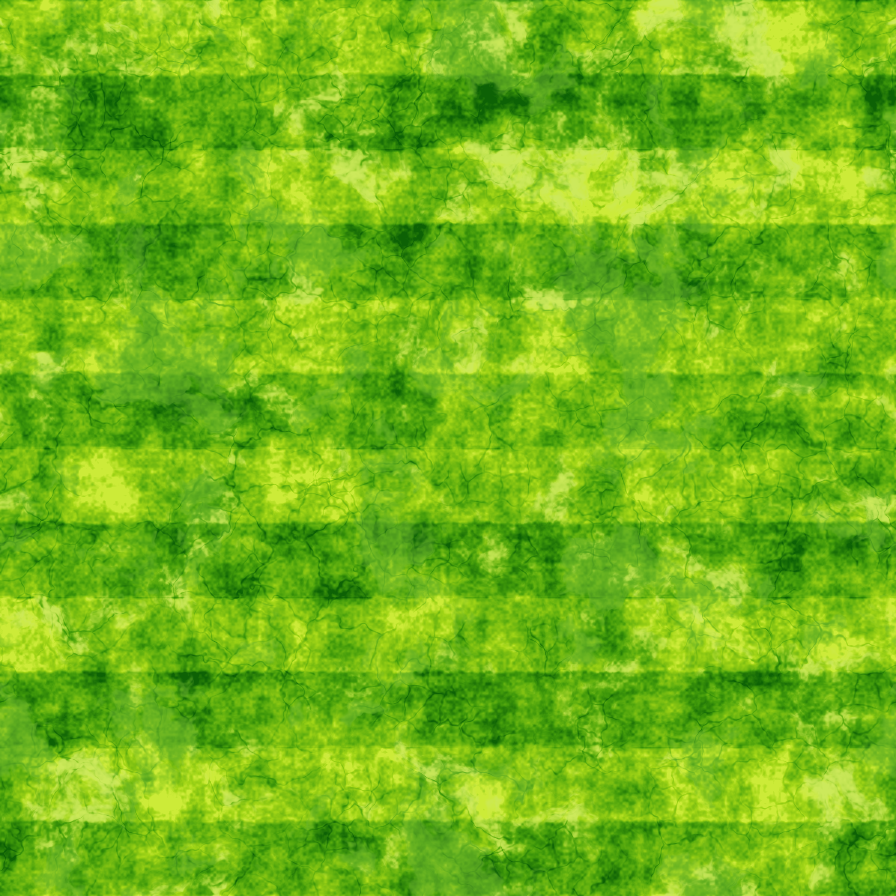
Reproduce this texture procedurally as a Shadertoy shader.

```glsl
// Mown-lawn stripes on crumpled, dyed cloth: six pairs of light and dark green bands.
// One tone value sums bands, blotches, threads, grain and creases, then picks a
// colour from a ramp. All noise wraps at the canvas border, so the result tiles.

const float STRIPE_PAIRS = 6.0;
const float BAND_CONTRAST = 1.5;    // tone steps between light and dark bands
const float EDGE_SOFTNESS = 0.014;  // in stripe periods
const float EDGE_WOBBLE = 0.03;
const float BASE_TONE = 3.55;
const float BLOTCH_AMOUNT = 5.5;
const float MOTTLE_AMOUNT = 5.5;
const float THREAD_AMOUNT = 0.8;
const float GRAIN_AMOUNT = 1.5;
const float CREASE_AMOUNT = 1.2;
const vec3 BLEACH = vec3(0.80, 0.91, 0.40);
const vec3 VEIL = vec3(0.46, 0.73, 0.20);

const int RAMP_SIZE = 7;
const vec3 RAMP[RAMP_SIZE] = vec3[](
    vec3(0.05, 0.38, 0.02), vec3(0.15, 0.49, 0.03), vec3(0.25, 0.60, 0.04),
    vec3(0.38, 0.69, 0.06), vec3(0.51, 0.76, 0.07), vec3(0.64, 0.84, 0.09),
    vec3(0.80, 0.92, 0.22));

float hash(vec2 cell, float seed) {
    vec3 p = fract(vec3(cell.xyx + seed * 17.3) * vec3(0.1031, 0.1030, 0.0973));
    p += dot(p, p.yzx + 33.33);
    return fract((p.x + p.y) * p.z);
}

// Value noise with the given number of cells across and down
float noise(vec2 uv, vec2 cells, float seed) {
    vec2 p = uv * cells, i = floor(p), f = fract(p);
    f = f * f * (3.0 - 2.0 * f);
    vec2 a = mod(i, cells), b = mod(i + 1.0, cells);
    return mix(mix(hash(a, seed), hash(vec2(b.x, a.y), seed), f.x),
               mix(hash(vec2(a.x, b.y), seed), hash(b, seed), f.x), f.y);
}

float fbm(vec2 uv, float cells, float seed) {
    float sum = 0.0, weight = 1.0, total = 0.0;
    for (int i = 0; i < 5; i++) {
        sum += weight * noise(uv, vec2(cells), seed + float(i));
        total += weight;
        weight *= 0.62;
        cells *= 2.0;
    }
    return sum / total;
}

// Thin lines along the borders of scattered cells
float creases(vec2 uv, float cells, float width, float seed) {
    vec2 p = uv * cells, i = floor(p);
    float nearest = 9.0, second = 9.0;
    for (int y = -1; y <= 1; y++)
    for (int x = -1; x <= 1; x++) {
        vec2 c = i + vec2(x, y), w = mod(c, cells);
        float d = length(c + vec2(hash(w, seed), hash(w, seed + 5.0)) - p);
        second = min(second, max(nearest, d));
        nearest = min(nearest, d);
    }
    return 1.0 - smoothstep(0.0, width, second - nearest);
}

// Woven streaks running both ways
float threads(vec2 uv, float along, float across, float seed) {
    return noise(uv, vec2(across, along), seed)
         + noise(uv, vec2(along, across), seed + 1.0) - 1.0;
}

void mainImage(out vec4 fragColor, in vec2 fragCoord) {
    vec2 uv = fragCoord / iResolution.xy;
    vec2 warp = vec2(fbm(uv, 12.0, 1.0), fbm(uv, 12.0, 8.0)) - 0.5;
    vec2 crumpled = uv + 0.09 * warp;

    // Bands: dark in the lower half of each pair, deepening to its upper edge
    float phase = fract(uv.y * STRIPE_PAIRS);
    float wobble = EDGE_WOBBLE * (noise(uv, vec2(90.0), 60.0) - 0.5);
    float fromDarkCentre = abs(fract(phase + 0.25) - 0.5) + wobble;
    float light = smoothstep(0.25 - EDGE_SOFTNESS, 0.25 + EDGE_SOFTNESS, fromDarkCentre);
    float tone = BASE_TONE + BAND_CONTRAST * (light - 0.5);
    tone -= (1.0 - light) * (phase - 0.25);

    // Dye blotches and finer mottling
    float blotch = fbm(crumpled, 9.0, 20.0) - 0.5;
    float mottle = fbm(uv + 0.03 * warp, 36.0, 30.0) - 0.5;
    tone += BLOTCH_AMOUNT * blotch + MOTTLE_AMOUNT * mottle;

    // Cloth threads and grain
    tone += THREAD_AMOUNT * (threads(uv, 7.0, 44.0, 40.0) + threads(uv, 24.0, 190.0, 43.0));
    tone += GRAIN_AMOUNT * (noise(uv, vec2(300.0), 46.0) - 0.5);

    // Broken creases at two sizes
    float coarse = creases(crumpled, 15.0, 0.07, 50.0);
    float fine = creases(uv + 0.05 * warp, 36.0, 0.12, 52.0);
    tone -= CREASE_AMOUNT * coarse * smoothstep(0.4, 0.7, noise(uv, vec2(18.0), 54.0));
    tone -= 0.8 * CREASE_AMOUNT * fine * smoothstep(0.4, 0.7, noise(uv, vec2(24.0), 55.0));

    vec3 color = RAMP[0];
    for (int i = 1; i < RAMP_SIZE; i++)
        color = mix(color, RAMP[i], clamp(tone - float(i - 1), 0.0, 1.0));

    // Faded veils and small bleached spots
    float veil = smoothstep(0.56, 0.66, fbm(crumpled, 14.0, 70.0));
    color = mix(color, max(color, VEIL), 0.5 * veil);
    float bleach = smoothstep(0.57, 0.74, fbm(crumpled, 16.0, 80.0) + 0.35 * mottle);
    color = mix(color, BLEACH, 0.75 * bleach * smoothstep(2.5, 5.0, tone));
    fragColor = vec4(color, 1.0);
}
```
